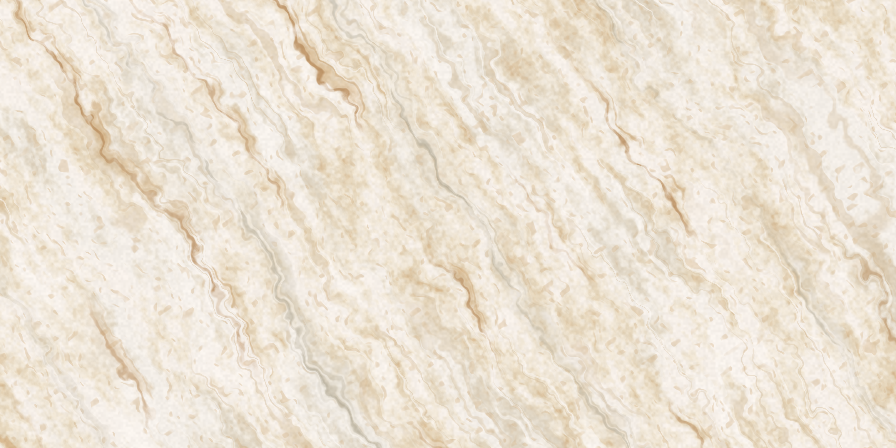
Reproduce this texture procedurally as a WebGL 2 fragment shader.

```glsl
#version 300 es
precision highp float;
// Cream travertine: slanting, crinkled strata with rust veins and grey bands.
// A warped "across the bedding" coordinate drives stretched noise for the
// layers, while a loop lays broken veins at a jittered regular spacing.

uniform vec2 u_resolution;
out vec4 fragColor;

float hash(vec2 cell) {
  uvec2 k = uvec2(ivec2(cell)) * uvec2(1597334677u, 3812015801u);
  uint h = (k.x ^ k.y) * 1597334677u;
  h = (h ^ (h >> 15u)) * 2246822519u;
  h ^= h >> 13u;
  return float(h >> 8u) / 16777216.0;
}

float noise(vec2 p) {
  vec2 i = floor(p), f = p - i;
  f = f * f * f * (f * (f * 6.0 - 15.0) + 10.0);
  return mix(mix(hash(i), hash(i + vec2(1, 0)), f.x),
             mix(hash(i + vec2(0, 1)), hash(i + vec2(1, 1)), f.x), f.y);
}

float fbm(vec2 p) {
  float sum = 0.0, amp = 0.516;
  for (int i = 0; i < 5; i++) {
    sum += amp * noise(p);
    p = p * 2.03 + vec2(17.3, 9.1);
    amp *= 0.5;
  }
  return sum;
}

// Noise recentred to roughly zero mean and unit deviation
float tone(vec2 p) { return (fbm(p) - 0.5) / 0.12; }

// Soft-edged stripe around zero, never thinner than a pixel
float stripe(float d, float halfWidth) {
  float px = 1.0 / u_resolution.y;
  return 1.0 - smoothstep(halfWidth * 0.4, halfWidth + px, abs(d));
}

void main() {
  vec2 p = gl_FragCoord.xy / u_resolution.y;
  float along = dot(p, vec2(0.56, -0.83));
  float across = dot(p, vec2(0.83, 0.56));
  vec2 q = vec2(along, across);

  // Bedding coordinate: broad bends plus small crinkles
  float bed = across + 0.14 * (fbm(p * 1.6 + 3.0) - 0.5)
            + 0.07 * (fbm(p * 6.0 + 21.0) - 0.5)
            + 0.024 * (noise(p * 26.0) - 0.5)
            + 0.012 * (noise(p * 58.0) - 0.5);

  // Layered cream and tan ground, with fine ripples in patches
  float broad = tone(vec2(along * 2.0, bed * 6.0) + 40.0);
  float strata = tone(vec2(along * 4.0, bed * 36.0) + 11.0);
  float mottle = tone(q * vec2(20.0, 38.0) + 70.0);
  float grain = noise(p * 120.0) - 0.5;
  float patchy = smoothstep(0.36, 0.62, fbm(vec2(along * 3.0, bed * 7.0) + 31.0));
  float ripple = noise(vec2(along * 3.0, bed * 75.0) + 5.0) - 0.5;
  float z = 0.15 + 0.4 * broad + 0.5 * strata + 0.5 * mottle
          + 1.5 * grain + 1.8 * patchy * ripple;
  vec3 col = mix(vec3(0.966, 0.940, 0.914), vec3(0.940, 0.901, 0.835),
                 smoothstep(-1.3, 0.6, z));
  col = mix(col, vec3(0.898, 0.838, 0.735), smoothstep(0.3, 1.7, z));
  col = mix(col, vec3(0.84, 0.72, 0.56), smoothstep(1.6, 3.4, z));

  // Cool cloudy areas with pale ripples
  float cool = smoothstep(0.46, 0.64, fbm(vec2(along * 2.5, bed * 9.0) + 90.0));
  vec3 coolTint = mix(vec3(0.86, 0.835, 0.79), vec3(0.945, 0.93, 0.905),
                      smoothstep(-0.9, 0.5, -0.5 * z - 0.6 * ripple));
  col = mix(col, coolTint, 0.55 * cool);

  // Thin shaded laminae and pale crests
  float lamina = noise(vec2(along * 2.0, bed * 34.0) + 64.0);
  col = mix(col, vec3(0.83, 0.745, 0.62), 0.4 * patchy * stripe(lamina - 0.35, 0.06));
  col = mix(col, vec3(0.978, 0.96, 0.94), 0.6 * patchy * stripe(lamina - 0.6, 0.09));

  // Small ochre pits
  float pit = smoothstep(0.76, 0.95, noise(vec2(along * 60.0, bed * 105.0)));
  col = mix(col, vec3(0.83, 0.71, 0.55), 0.4 * pit);

  // Each repeat holds a rust vein with stains, every second one a grey band
  float broken = smoothstep(-1.3, 0.7, mottle + 0.5 * strata);
  for (int i = 0; i < 10; i++) {
    float id = float(i);
    float major = 1.0 - mod(id, 2.0);
    float jitter = 0.06 * (hash(vec2(id, 7.0)) - 0.5);
    float d = bed - 0.08 - 0.245 * id - jitter;
    float swell = noise(vec2(along * 7.0, id * 9.0 + 2.5));
    float present = smoothstep(0.36, 0.62, noise(vec2(along * 3.4 + 8.0, id * 5.0 + 0.5)))
                  * mix(0.6, 1.0, major);

    // Grey band of many thin layers
    float g = d - 0.13;
    float greyAmount = major * smoothstep(5.5, 1.0, abs(id - 3.0))
                     * (0.25 + 0.75 * noise(vec2(along * 4.0, id * 3.0 + 50.0)));
    float layers = noise(vec2(g * 150.0, along * 4.0 + id * 13.0));
    float greyBand = exp(-g * g / (0.0003 + 0.0008 * swell));
    col = mix(col, mix(vec3(0.79, 0.76, 0.695), vec3(0.935, 0.917, 0.885),
                       smoothstep(0.2, 0.65, layers)), 0.65 * greyAmount * greyBand);
    col = mix(col, vec3(0.68, 0.65, 0.575), 0.55 * greyAmount * broken
              * stripe(g + 0.01, 0.002 + 0.003 * swell));

    // Ragged stain, then the thin doubled vein
    float halo = exp(-abs(d - 0.007) / 0.014) * smoothstep(-0.6, 1.8, mottle + strata);
    col = mix(col, vec3(0.82, 0.68, 0.50), 0.6 * present * halo);
    col = mix(col, vec3(0.71, 0.53, 0.34), 0.75 * present * (0.35 + 0.65 * broken)
              * stripe(d, 0.002 + 0.0035 * swell));
    col = mix(col, vec3(0.79, 0.65, 0.47), 0.5 * present * broken
              * stripe(d - 0.014 - 0.012 * swell, 0.002));
  }

  // Fine surface roughness
  col += 0.04 * (noise(p * 180.0 + 60.0) - 0.5);
  fragColor = vec4(clamp(col, 0.0, 1.0), 1.0);
}
```
